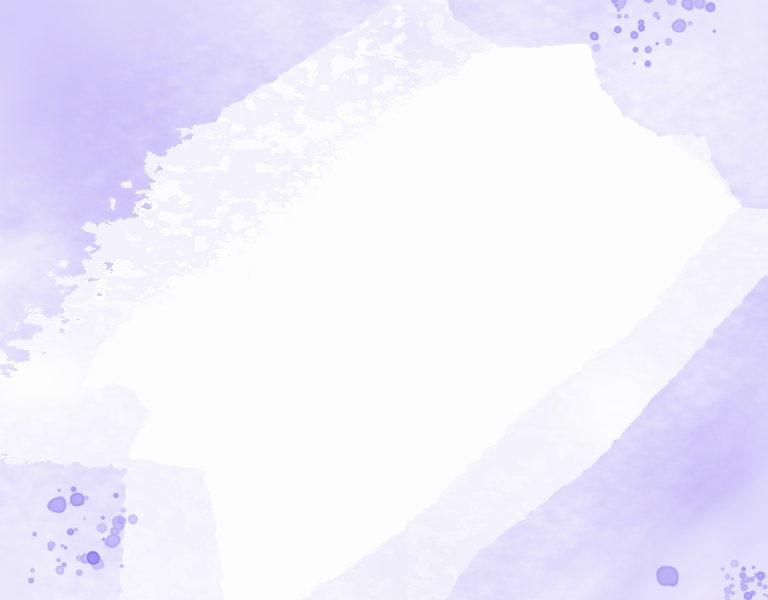
This background is drawn by a WebGL 2 fragment shader. Its source:

```glsl
#version 300 es
precision highp float;
// Lavender watercolour frame around a blank paper centre: two torn polygons
// (dark wash outside, pale veil between) are roughened with layered noise,
// tinted by soft pools of pigment and finished with scattered droplets.
uniform vec2 u_resolution;
out vec4 fragColor;

const vec3 PAPER = vec3(0.992);
const vec3 PIGMENT = vec3(0.25, 0.30, 0.02);   // light absorbed at full tone
const vec3 INK = vec3(0.53, 0.45, 0.93);
const int CORNERS = 23;

const vec2 CENTRE_SHAPE[CORNERS] = vec2[](
  vec2(.833, .92), vec2(.98, .927), vec2(1., .858), vec2(1.042, .808), vec2(1.1, .772),
  vec2(1.175, .72), vec2(1.237, .655), vec2(1.15, .57), vec2(1.067, .467), vec2(.933, .358),
  vec2(.667, .12), vec2(.45, -.03), vec2(.38, -.03), vec2(.36, .12), vec2(.335, .21),
  vec2(.22, .24), vec2(.25, .317), vec2(.208, .363), vec2(.142, .358), vec2(.183, .442),
  vec2(.25, .505), vec2(.417, .6), vec2(.667, .825));
const vec2 VEIL_SHAPE[CORNERS] = vec2[](
  vec2(.69, 1.02), vec2(.275, .75), vec2(.217, .658), vec2(.083, .483), vec2(-.03, .37),
  vec2(-.03, .235), vec2(.208, .217), vec2(.2, -.03), vec2(.72, -.03), vec2(.792, .075),
  vec2(1., .237), vec2(1.31, .58), vec2(1.31, .65), vec2(1.237, .655), vec2(1.19, .725),
  vec2(1.175, .775), vec2(1.1, .775), vec2(1.042, .808), vec2(1., .858), vec2(.98, .927),
  vec2(.833, .92), vec2(.758, .967), vec2(.74, 1.02));

float hash(vec2 p) {
  return fract(sin(dot(p, vec2(127.1, 311.7))) * 43758.5453);
}

float noise(vec2 p) {
  vec2 i = floor(p), f = fract(p);
  f = f * f * (3.0 - 2.0 * f);
  return mix(mix(hash(i), hash(i + vec2(1, 0)), f.x),
             mix(hash(i + vec2(0, 1)), hash(i + 1.0), f.x), f.y);
}

float fbm(vec2 p) {
  float sum = 0.0, amp = 0.52;
  for (int i = 0; i < 5; i++) {
    sum += amp * noise(p);
    p = mat2(1.6, 1.2, -1.2, 1.6) * p + 7.3;
    amp *= 0.5;
  }
  return sum;
}

// Signed distance to a closed polygon, negative inside
float polygon(vec2 p, vec2 v[CORNERS]) {
  float d = 1e3, side = 1.0;
  for (int i = 0, j = CORNERS - 1; i < CORNERS; j = i, i++) {
    vec2 e = v[j] - v[i], w = p - v[i];
    d = min(d, length(w - e * clamp(dot(w, e) / dot(e, e), 0.0, 1.0)));
    bvec3 c = bvec3(p.y >= v[i].y, p.y < v[j].y, e.x * w.y > e.y * w.x);
    if (all(c) || all(not(c))) side = -side;
  }
  return side * d;
}

// Soft elliptical pool of pigment
float pool(vec2 p, vec2 centre, vec2 radius) {
  vec2 q = (p - centre) / radius;
  return exp(-dot(q, q));
}

// Wobbly droplet with a darker rim
float drop(vec2 p, vec2 centre, float r, float aa) {
  float d = length(p - centre) - r * (0.75 + 0.5 * noise(p * 70.0 + centre * 90.0));
  return smoothstep(aa, -aa, d) * (0.65 + 0.25 * smoothstep(-4.0 * aa, 0.0, d));
}

// Random droplets around a centre, mostly small and faint
float splatter(vec2 p, vec2 centre, vec2 spread, float size, float aa) {
  float ink = 0.0;
  for (int i = 0; i < 34; i++) {
    vec2 k = vec2(float(i), centre.x * 10.0);
    vec2 offset = vec2(hash(k) + hash(k + 3.7), hash(k + 8.1) + hash(k + 5.3)) - 1.0;
    float h = hash(k + 9.4);
    ink = max(ink, drop(p, centre + offset * spread, size * (0.25 + h * h), aa) * (0.3 + 0.5 * hash(k + 2.2)));
  }
  return ink;
}

void main() {
  vec2 p = gl_FragCoord.xy / u_resolution.y;
  float aa = 1.0 / u_resolution.y;
  float cloud = fbm(p * 5.0) - 0.5;
  float grain = fbm(p * vec2(48, 75)) - 0.5;
  vec2 along = mat2(0.75, -0.66, 0.66, 0.75) * p;   // x follows the diagonal strokes

  // Torn edges, driest on the left
  float left = (1.0 - smoothstep(0.16, 0.42, p.x)) * smoothstep(0.18, 0.35, p.y);
  float upper = (1.0 - smoothstep(0.6, 0.85, p.x)) * smoothstep(0.4, 0.55, p.y);
  float veilEdge = polygon(p, VEIL_SHAPE) + grain * (0.012 + 0.15 * left);
  float centreEdge = polygon(p, CENTRE_SHAPE) + grain * (0.02 + 0.14 * upper) + cloud * 0.03;
  float wash = smoothstep(-aa, aa, veilEdge);
  float veil = smoothstep(-aa, 3.0 * aa, centreEdge);

  // Dark wash tones
  float washTone = 0.34 + 0.30 * pool(p, vec2(0.13, 0.9), vec2(0.3, 0.25))
    + 0.18 * pool(p, vec2(0.15, 0.66), vec2(0.16, 0.2))
    + 0.2 * pool(p, vec2(0.02, 0.63), vec2(0.035, 0.025))
    - 0.2 * pool(p, vec2(0.04, 0.57), vec2(0.08, 0.06))
    + 0.15 * pool(p, vec2(0.77, 0.99), vec2(0.04))
    - 0.08 * pool(p, vec2(1.1, 0.88), vec2(0.15, 0.1))
    + 0.18 * pool(p, vec2(1.15, 0.2), vec2(0.3, 0.28))
    + 0.2 * pool(p, vec2(1.28, 0.5), vec2(0.06, 0.09))
    + 0.22 * pool(along, vec2(1.05, -0.64), vec2(0.16, 0.05));
  float lowerRight = smoothstep(0.7, 1.0, p.x) * (1.0 - smoothstep(0.4, 0.6, p.y));
  washTone += 0.3 * cloud + 0.28 * grain * smoothstep(0.3, 0.0, veilEdge)
    + 0.35 * lowerRight * (fbm(along * vec2(3, 16)) - 0.5);

  // Pale veil tones, with dry white flecks
  float veilTone = 0.13 + 0.14 * pool(p, vec2(0.68, 0.93), vec2(0.12, 0.09))
    + 0.1 * pool(p, vec2(0.66, 0.05), vec2(0.16, 0.1))
    - 0.12 * pool(p, vec2(1.02, 0.32), vec2(0.09, 0.08))
    - 0.13 * pool(p, vec2(0.05, 0.37), vec2(0.1, 0.05)) + 0.12 * cloud;
  veilTone *= 1.0 - (0.3 + 0.55 * upper) * smoothstep(0.02, 0.1, grain);

  float tone = mix(veil * max(veilTone, 0.0), max(washTone, 0.05), wash);
  vec3 colour = PAPER - PIGMENT * tone;

  // Droplet clusters, then the larger single drops
  float ink = splatter(p, vec2(0.125, 0.11), vec2(0.11, 0.12), 0.011, aa);
  ink = max(ink, splatter(p, vec2(1.09, 0.95), vec2(0.14, 0.1), 0.009, aa));
  ink = max(ink, splatter(p, vec2(1.25, 0.025), vec2(0.05, 0.04), 0.006, aa));
  ink = max(ink, 0.7 * drop(p, vec2(0.095, 0.158), 0.014, aa));
  ink = max(ink, 0.75 * drop(p, vec2(0.13, 0.168), 0.012, aa));
  ink = max(ink, 1.1 * drop(p, vec2(0.155, 0.07), 0.011, aa));
  ink = max(ink, 0.65 * drop(p, vec2(1.112, 0.038), 0.018, aa));
  ink = max(ink, 0.6 * drop(p, vec2(1.147, 0.993), 0.011, aa));
  fragColor = vec4(mix(colour, INK, ink), 1.0);
}
```
